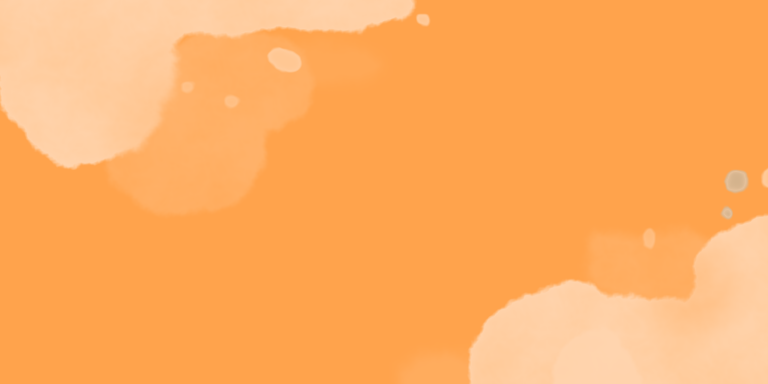
This background is drawn by a Shadertoy shader. Its source:

```glsl
// Pale watercolour washes bleeding in from two corners of an orange sheet.
// Each wash is a smooth union of ellipses with ragged, sine-warped edges;
// layered sines and cellular noise vary the density of the pigment.

const vec3 ORANGE = vec3(1.0, 0.64, 0.30);
const vec3 APRICOT = vec3(1.0, 0.695, 0.41);
const vec3 PEACH = vec3(1.0, 0.79, 0.595);
const vec3 CREAM = vec3(1.0, 0.835, 0.69);
const vec3 TAUPE = vec3(0.83, 0.70, 0.55);

vec2 hash2(vec2 p) {
    vec2 s = vec2(dot(p, vec2(127.1, 311.7)), dot(p, vec2(269.5, 183.3)));
    return fract(sin(s) * 43758.5);
}

// Distance to the nearest scattered cell centre
float cellular(vec2 p) {
    vec2 cell = floor(p), f = fract(p);
    float nearest = 2.0;
    for (int y = -1; y <= 1; y++)
        for (int x = -1; x <= 1; x++) {
            vec2 o = vec2(x, y);
            nearest = min(nearest, length(o + hash2(cell + o) - f));
        }
    return nearest;
}

// Rotated, layered sines: a two-component field of about -1 to 1
vec2 waves(vec2 p, int layers) {
    vec2 sum = vec2(0.0);
    float amp = 0.5;
    for (int i = 0; i < layers; i++) {
        p = mat2(0.8, 0.6, -0.6, 0.8) * p + 1.7;
        sum += amp * sin(p.yx + 1.3 * sin(p * 0.7 + sum));
        p *= 1.85;
        amp *= 0.6;
    }
    return sum;
}

float ellipse(vec2 p, vec2 centre, vec2 radius) {
    vec2 q = (p - centre) / radius;
    float k = length(q);
    return k * (k - 1.0) / max(length(q / radius), 0.001);
}

// Joins an ellipse to shape d with a softened seam
float join(float d, vec2 p, vec2 centre, vec2 radius) {
    float e = ellipse(p, centre, radius);
    float h = max(0.025 - abs(d - e), 0.0);
    return min(d, e) - h * h * 10.0;
}

float cover(float d, float softness) {
    return 1.0 - smoothstep(-softness, softness, d);
}

vec2 turn(vec2 p, vec2 pivot, float angle) {
    float c = cos(angle), s = sin(angle);
    return pivot + mat2(c, s, -s, c) * (p - pivot);
}

// Opaque paint with a slightly brighter dried rim
vec3 paint(vec3 base, vec3 tint, float d, float softness, float density) {
    float rim = exp(-abs(d + 0.006) * 160.0);
    vec3 pigment = mix(tint, CREAM, 0.4 * rim);
    return mix(base, pigment, cover(d, softness) * density);
}

float upperPale(vec2 p) {
    float d = ellipse(p, vec2(0.22, 0.82), vec2(0.23, 0.25));
    d = join(d, p, vec2(0.14, 1.0), vec2(0.36, 0.20));
    d = join(d, p, vec2(0.55, 1.01), vec2(0.30, 0.10));
    d = join(d, p, vec2(0.85, 1.0), vec2(0.22, 0.09));
    return join(d, p, vec2(1.02, 0.99), vec2(0.05, 0.027));
}

float lowerPale(vec2 p) {
    float d = ellipse(p, vec2(1.42, 0.01), vec2(0.20, 0.22));
    d = join(d, p, vec2(1.48, 0.10), vec2(0.13, 0.17));
    d = join(d, p, vec2(1.70, 0.05), vec2(0.35, 0.18));
    d = join(d, p, vec2(1.97, 0.15), vec2(0.20, 0.18));
    return join(d, p, vec2(2.02, 0.28), vec2(0.21, 0.165));
}

void mainImage(out vec4 fragColor, in vec2 fragCoord) {
    vec2 p = fragCoord / iResolution.xy * vec2(2.0, 1.0);
    vec2 ragged = p + 0.014 * waves(p * 24.0, 6);
    vec2 spotted = p + 0.004 * waves(p * 70.0, 3);
    float mottle = waves(p * 13.0, 6).x;
    float grain = cellular(p * 38.0 + 0.8 * waves(p * 30.0, 3)) - 0.45;
    float tone = 0.22 * mottle + 0.12 * grain;

    // Thin apricot washes
    float upper = ellipse(ragged, vec2(0.48, 0.60), vec2(0.21, 0.155));
    upper = join(upper, ragged, vec2(0.60, 0.78), vec2(0.22, 0.14));
    float tail = ellipse(ragged, vec2(0.86, 0.835), vec2(0.14, 0.05));
    float lower = ellipse(ragged, vec2(1.71, 0.30), vec2(0.19, 0.10));
    lower = join(lower, ragged, vec2(1.58, 0.365), vec2(0.055, 0.03));
    float fringe = ellipse(ragged, vec2(1.18, 0.01), vec2(0.15, 0.07));
    vec3 col = mix(ORANGE, APRICOT, cover(tail, 0.03) * 0.35);
    col = mix(col, APRICOT, cover(upper, 0.012) * clamp(0.85 + tone, 0.0, 1.0));
    col = mix(col, APRICOT, cover(lower, 0.02) * clamp(0.75 + tone, 0.0, 1.0));
    col = mix(col, APRICOT, cover(fringe, 0.03) * 0.6);

    // Thick pale washes, thinning towards their inner sides
    float thinUpper = smoothstep(0.25, 0.50, p.x) * smoothstep(0.96, 0.72, p.y);
    float thinLower = smoothstep(0.18, 0.02, length(p - vec2(1.81, 0.25)));
    vec3 pale = mix(PEACH, CREAM, clamp(0.45 + 1.4 * tone, 0.0, 1.0));
    col = paint(col, pale, upperPale(ragged), 0.006 + 0.02 * thinUpper, 1.0 - 0.4 * thinUpper);
    col = paint(col, pale, lowerPale(ragged), 0.007, 1.0 - 0.35 * thinLower);
    float bloom = ellipse(ragged, vec2(1.55, 0.0), vec2(0.12, 0.135));
    col = mix(col, CREAM, cover(bloom, 0.008) * 0.7);

    // Splashed drops
    vec2 big = turn(spotted, vec2(0.742, 0.844), 0.35);
    float drops = ellipse(big, vec2(0.742, 0.844), vec2(0.047, 0.029));
    drops = min(drops, ellipse(spotted, vec2(1.102, 0.948), vec2(0.018, 0.014)));
    drops = min(drops, ellipse(spotted, vec2(2.0, 0.537), vec2(0.014, 0.026)));
    float faint = ellipse(spotted, vec2(0.49, 0.773), vec2(0.017, 0.015));
    faint = min(faint, ellipse(spotted, vec2(0.602, 0.735), vec2(0.019, 0.018)));
    faint = min(faint, ellipse(spotted, vec2(1.69, 0.38), vec2(0.017, 0.025)));
    col = paint(col, PEACH, drops, 0.004, 0.9);
    col = paint(col, PEACH, faint, 0.005, 0.55);
    float grey = ellipse(spotted, vec2(1.917, 0.529), vec2(0.030));
    grey = min(grey, ellipse(spotted, vec2(1.893, 0.445), vec2(0.016)));
    col = paint(col, TAUPE, grey, 0.004, 1.0);

    fragColor = vec4(col, 1.0);
}
```
